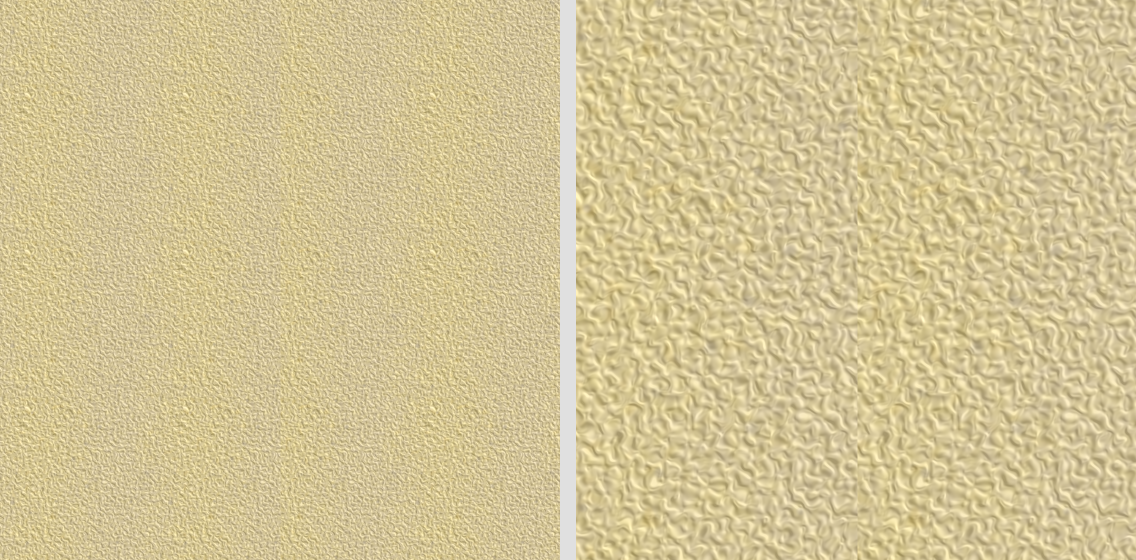
Left: the whole. Right: its middle third, enlarged.
Reproduce this texture procedurally as a Shadertoy shader.

```glsl
// Sandy plaster: a very fine, wormy relief lit from the upper right, in a square
// tile that repeats about 3.5 times each way; its phase jumps at a mid-canvas seam.
// Periodic gradient noise gives the grain, the warm bands, the lumps and the pits.

const vec2  TILE        = vec2(0.2826, 0.2800);  // tile size in canvas units
const vec2  LEFT_START  = vec2(0.0650, 0.8050);  // lumpy spot, left of the seam
const vec2  RIGHT_START = vec2(0.5060, 0.8050);  // lumpy spot, right of the seam
const float SEAM_X      = 0.501;
const float GRAIN_CELLS = 50.0;                  // noise cells per tile
const float WARP_CELLS  = 37.0;
const float LUMP_CELLS  = 24.0;
const float BLOTCH_CELLS = 8.0;
const float PIT_CELLS   = 11.0;
const float WORM_FOLDS  = 5.0;                   // folds of the grain into curls
const float WARP        = 0.6;                   // bends the grain off its lattice
const float GRAIN_DEPTH = 0.125;
const float LUMP_DEPTH  = 0.22;
const float TINT_DEPTH  = 0.05;
const vec2  LIGHT_DIR   = vec2(0.72, 0.69);
const vec3  WARM_SAND   = vec3(0.836, 0.777, 0.572);
const vec3  PALE_SAND   = vec3(0.822, 0.764, 0.598);
const vec3  OCHRE       = vec3(0.840, 0.735, 0.440);
const vec3  PIT_GREY    = vec3(0.640, 0.600, 0.550);
const float TAU         = 6.2831853;
const int   SAMPLES     = 2;                     // per axis, for smooth edges

float hash(vec2 cell, float seed) {
    uvec2 q = uvec2(ivec2(cell) + 7) * uvec2(1597u, 3813u);
    uint n = (q.x ^ (q.y << 7)) + uint(seed) * 7919u;
    n = (n ^ (n >> 15)) * 73471u;
    n = (n ^ (n >> 13)) * 95917u;
    n ^= n >> 16;
    return float(n & 65535u) / 65535.0;
}

float corner(vec2 cell, vec2 offset, float period, float seed) {
    float angle = TAU * hash(mod(cell, period), seed);
    return dot(vec2(cos(angle), sin(angle)), offset);
}

// Gradient noise that wraps after "period" cells, about -0.7 to 0.7.
float noise(vec2 uv, float period, float seed) {
    vec2 p = uv * period, i = floor(p), f = p - i;
    vec2 w = f * f * f * (f * (f * 6.0 - 15.0) + 10.0);
    vec2 dx = vec2(1.0, 0.0), dy = vec2(0.0, 1.0);
    float low  = mix(corner(i, f, period, seed),
                     corner(i + dx, f - dx, period, seed), w.x);
    float high = mix(corner(i + dy, f - dy, period, seed),
                     corner(i + 1.0, f - 1.0, period, seed), w.x);
    return mix(low, high, w.y);
}

// Folding the noise through a sine turns its blobs into short curled ridges.
float grainHeight(vec2 uv) {
    return sin(WORM_FOLDS * noise(uv, GRAIN_CELLS, 1.0));
}

// Sparse, soft-edged pits, one candidate in each cell.
float pits(vec2 uv) {
    vec2 p = uv * PIT_CELLS, cell = mod(floor(p), PIT_CELLS);
    vec2 centre = 0.3 + 0.4 * vec2(hash(cell, 3.0), hash(cell, 4.0));
    float radius = mix(0.10, 0.26, hash(cell, 5.0));
    float present = step(0.82, hash(cell, 6.0));
    return present * (1.0 - smoothstep(0.2 * radius, radius, length(fract(p) - centre)));
}

vec3 plaster(vec2 pos) {
    vec2 start = pos.x < SEAM_X ? LEFT_START : RIGHT_START;
    vec2 uv = fract((pos - start) / TILE);

    // Warm vertical band, strongest around the lumpy spot
    vec2 wave = 0.5 + 0.5 * cos(TAU * (uv - vec2(0.02, 0.0)));
    float blotch = noise(uv, BLOTCH_CELLS, 7.0);
    float warmth = clamp(wave.x * (0.75 + 0.25 * wave.y) + 0.7 * blotch, 0.0, 1.0);
    float lumpy = smoothstep(-0.1, 0.35, blotch) * wave.x * (0.3 + 0.7 * wave.y);

    // Relief: height difference along the light direction
    vec2 bend = vec2(noise(uv, WARP_CELLS, 9.0), noise(uv, WARP_CELLS, 10.0));
    vec2 grainUv = uv + WARP * bend / GRAIN_CELLS;
    vec2 grainStep = LIGHT_DIR * 0.26 / GRAIN_CELLS;
    vec2 lumpStep = LIGHT_DIR * 0.35 / LUMP_CELLS;
    float grain = grainHeight(grainUv) - grainHeight(grainUv + grainStep);
    float lumps = noise(uv, LUMP_CELLS, 2.0) - noise(uv + lumpStep, LUMP_CELLS, 2.0);
    float shade = GRAIN_DEPTH * clamp(grain, -1.3, 1.3)
                + LUMP_DEPTH * lumps * (0.12 + lumpy);

    // Colour, grain tint, stains and pits
    vec3 colour = mix(PALE_SAND, WARM_SAND, warmth);
    colour.b += TINT_DEPTH * noise(uv, WARP_CELLS, 11.0);
    float stain = smoothstep(0.15, 0.5, noise(uv, LUMP_CELLS, 8.0));
    colour = mix(colour, OCHRE, 0.35 * stain * warmth);
    colour = mix(colour, PIT_GREY, 0.35 * pits(uv));
    return colour + shade * vec3(1.0, 1.0, 0.95);
}

void mainImage(out vec4 fragColor, in vec2 fragCoord) {
    vec3 sum = vec3(0.0);
    for (int y = 0; y < SAMPLES; y++)
    for (int x = 0; x < SAMPLES; x++) {
        vec2 jitter = (vec2(x, y) + 0.5) / float(SAMPLES) - 0.5;
        sum += plaster((fragCoord + jitter) / iResolution.xy);
    }
    fragColor = vec4(clamp(sum / float(SAMPLES * SAMPLES), 0.0, 1.0), 1.0);
}
```
